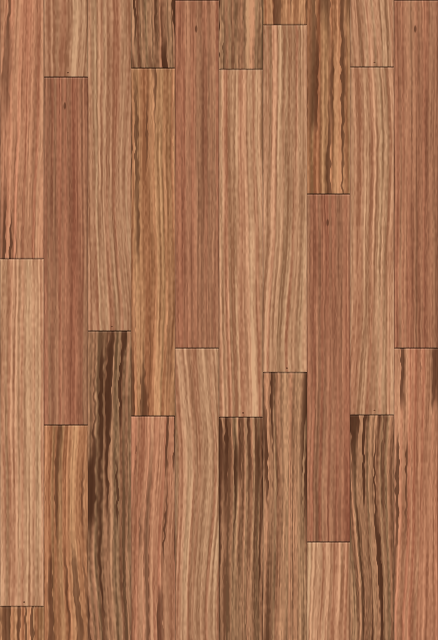
Reproduce this texture procedurally as a Shadertoy shader.

```glsl
// Strip wood floor: ten columns of long planks with staggered end joints.
// Each plank takes one of five wood kinds; its grain is stretched value noise
// (bands, lines, pores) bent by a slow wave, with thin ragged dark veins.

const float COLUMNS = 10.0;
const float PLANK_LENGTH = 0.5436;  // share of the canvas height
const float PLANK_RATIO = 8.0;      // plank length over plank width
const float SEAM_HALF = 0.008;      // in plank widths
const float END_DARKNESS = 0.32;
const float SIDE_DARKNESS = 0.14;
const float BEVEL_LIGHT = 0.05;
const float BAND_CONTRAST = 0.32;
const float FIBRE_CONTRAST = 0.55;
const float PORE_CONTRAST = 0.35;
const vec3 VEIN_COLOR = vec3(0.29, 0.17, 0.11);
const vec3 PINK_SHIFT = vec3(0.04, -0.02, -0.01);

// Wood kinds: 0 pale, 1 fine red, 2 striped tan, 3 dark zebra, 4 veined orange
const vec3 LIGHT[5] = vec3[5](
    vec3(0.84, 0.64, 0.49), vec3(0.75, 0.52, 0.39), vec3(0.83, 0.60, 0.43),
    vec3(0.79, 0.58, 0.43), vec3(0.82, 0.58, 0.44));
const vec3 DARK[5] = vec3[5](
    vec3(0.57, 0.38, 0.27), vec3(0.51, 0.32, 0.23), vec3(0.54, 0.35, 0.23),
    vec3(0.43, 0.29, 0.20), vec3(0.56, 0.35, 0.25));
// Grain: lines per plank, wave, line contrast, vein strength
const vec4 GRAIN[5] = vec4[5](
    vec4(22.0, 0.28, 0.85, 0.05), vec4(26.0, 0.08, 0.60, 0.12),
    vec4(20.0, 0.30, 0.80, 0.60), vec4(15.0, 0.32, 0.95, 0.85),
    vec4(18.0, 0.28, 0.65, 0.70));

// Height of one end joint per column, and the kinds from bottom to top
const float JOINT[10] = float[10](
    0.596, 0.336, 0.483, 0.350, 0.456, 0.348, 0.418, 0.697, 0.352, 0.456);
const ivec4 KINDS[10] = ivec4[10](
    ivec4(2, 0, 4, 1), ivec4(0, 2, 1, 0), ivec4(1, 3, 0, 2), ivec4(0, 4, 2, 3),
    ivec4(2, 0, 1, 0), ivec4(1, 3, 0, 3), ivec4(0, 3, 0, 2), ivec4(0, 1, 2, 0),
    ivec4(1, 3, 0, 0), ivec4(0, 4, 1, 0));

float hash(vec2 p) {
    vec3 q = fract(p.xyx * vec3(0.1031, 0.1030, 0.0973));
    q += dot(q, q.yzx + 33.33);
    return fract((q.x + q.y) * q.z);
}

float noise(vec2 p) {
    vec2 i = floor(p), f = fract(p);
    f = f * f * (3.0 - 2.0 * f);
    return mix(mix(hash(i), hash(i + vec2(1, 0)), f.x),
               mix(hash(i + vec2(0, 1)), hash(i + vec2(1, 1)), f.x), f.y);
}

// Wood colour at p, measured in plank widths from the plank's lower left
vec3 wood(vec2 p, int kind, vec2 seed) {
    vec4 grain = GRAIN[kind];
    float wave = noise(p * vec2(0.8, 0.3) + seed) - 0.5;
    float x = p.x + grain.y * wave + 0.02 * (noise(p * vec2(3.0, 2.5) + seed) - 0.5);

    // Layers of tone, from broad to fine
    float bands = noise(vec2(x * 4.0, p.y * 0.10) + seed) - 0.5;
    float lines = noise(vec2(x * grain.x, p.y * 0.16) + seed.yx) - 0.5;
    float fibres = noise(vec2(x * 34.0, p.y * 0.8) + seed) - 0.5;
    float pores = noise(vec2(x * 35.0, p.y * 10.0) + seed.yx) - 0.5;
    float tone = 0.5 + BAND_CONTRAST * bands + grain.z * lines
               + FIBRE_CONTRAST * fibres + PORE_CONTRAST * pores;
    vec3 color = mix(DARK[kind], LIGHT[kind], clamp(tone, 0.0, 1.0));
    color += PINK_SHIFT * (noise(vec2(x * 16.0, p.y * 0.15) + seed + 40.0) - 0.5);

    // Thin ragged veins, gathered in clusters that run along the plank
    float ragged = x + 0.05 * (noise(p * vec2(9.0, 6.0) + seed) - 0.5);
    float streak = noise(vec2(ragged * 15.0, p.y * 0.45) + seed + 17.0);
    float cluster = smoothstep(0.15, 0.60, noise(vec2(x * 3.0, p.y * 0.2) + seed + 71.0));
    float vein = smoothstep(0.56, 0.82, streak) * cluster;
    return mix(color, VEIN_COLOR, vein * grain.w);
}

// Soft dark fleck with half size r
float fleck(vec2 d, vec2 r) {
    return 1.0 - smoothstep(0.4, 1.0, length(d / r));
}

void mainImage(out vec4 fragColor, in vec2 fragCoord) {
    vec2 uv = fragCoord / iResolution.xy;

    // Find the plank and the place within it
    float column = clamp(floor(uv.x * COLUMNS), 0.0, COLUMNS - 1.0);
    int c = int(column);
    float along = (uv.y - JOINT[c]) / PLANK_LENGTH;
    float row = floor(along);
    int kind = KINDS[c][clamp(int(row) + 2, 0, 3)];
    vec2 p = vec2(uv.x * COLUMNS - column, (along - row) * PLANK_RATIO);
    vec2 seed = 90.0 * vec2(hash(vec2(column, row + 5.0)), hash(vec2(row + 9.0, column + 3.0)));

    vec3 color = wood(p, kind, seed);
    color *= 0.98 + 0.04 * hash(seed);

    // Small knot near the top of red planks, a pinhole at the foot of pale ones
    float mark = kind == 1 ? fleck(p - vec2(0.48, 7.34), vec2(0.04, 0.11))
               : kind == 0 ? fleck(p - vec2(0.55, 0.10), vec2(0.03, 0.025)) : 0.0;
    color = mix(color, VEIN_COLOR, 0.6 * mark);

    // Seams: faint along the sides, firmer at the ends with a lit lower edge
    vec2 pixel = vec2(COLUMNS, PLANK_RATIO / PLANK_LENGTH) / iResolution.xy;
    vec2 edge = min(p, vec2(1.0, PLANK_RATIO) - p);
    vec2 seam = 1.0 - smoothstep(vec2(SEAM_HALF), SEAM_HALF + pixel, edge);
    float below = PLANK_RATIO - p.y;
    float bevel = smoothstep(0.0, pixel.y, below - SEAM_HALF)
                - smoothstep(0.0, pixel.y, below - 4.0 * SEAM_HALF);
    color *= 1.0 - max(SIDE_DARKNESS * seam.x, END_DARKNESS * seam.y);
    color += BEVEL_LIGHT * bevel * (1.0 - seam.y);

    fragColor = vec4(clamp(color, 0.0, 1.0), 1.0);
}
```
